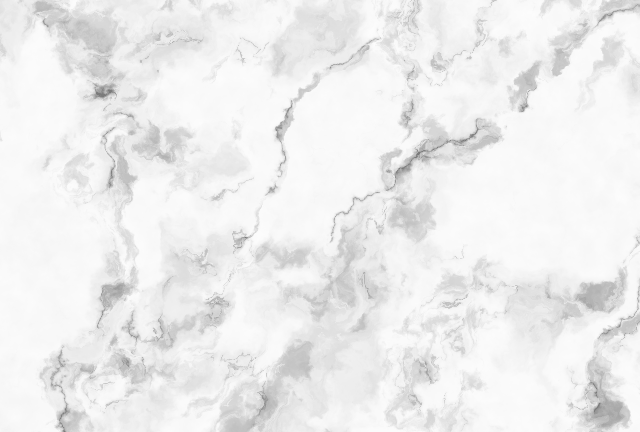
This texture is drawn by a Shadertoy shader. Its source:

```glsl
// White marble: pale cloudy stone crossed by broken grey faults and thin dark cracks.
// Fractal noise bends the plane; segment distances give the main faults, ridged noise
// the finer veins, and soft ellipses keep some islands of stone almost clean.

const vec3 STONE = vec3(0.980);
const float CLOUD_DEPTH = 0.075;
const float VEIN_DEPTH = 0.06;
const float HAIRLINE_DEPTH = 0.16;
const float SMUDGE_DEPTH = 0.13;
const float BAND_DEPTH = 0.20;
const float CRACK_DEPTH = 0.32;
const float FLECK_LIGHT = 0.08;
const float MOTTLE_DEPTH = 0.03;
const float DARKEST = 0.50;
const float WARP = 0.22;
const float FINE_WARP = 0.05;
const vec2 GRAIN_AXIS = vec2(0.6, 0.8);   // direction the fine veins run

// Main faults: start and end, in canvas heights; the grey band lies to the right
const int FAULTS = 12;
const vec4 FAULT[FAULTS] = vec4[](
    vec4(0.14, -0.03, 0.22, 0.33), vec4(0.22, 0.33, 0.29, 0.66),
    vec4(0.35, 0.66, 0.13, 0.98), vec4(0.30, 0.34, 0.36, 0.15),
    vec4(0.72, 0.41, 0.91, 0.56), vec4(0.91, 0.56, 1.13, 0.73),
    vec4(1.50, 0.98, 1.18, 0.75), vec4(1.32, 0.32, 1.52, 0.48),
    vec4(1.33, -0.02, 1.48, 0.36), vec4(0.89, 0.58, 0.95, 0.88),
    vec4(0.53, 0.46, 0.66, 0.78), vec4(0.66, 0.78, 0.91, 0.95));
const float BAND_WIDTH[FAULTS] = float[](
    0.035, 0.050, 0.045, 0.060, 0.045, 0.042, 0.030, 0.038, 0.032, 0.025, 0.014, 0.014);

// Clean islands: centre and radii
const int ISLANDS = 5;
const vec4 ISLAND[ISLANDS] = vec4[](
    vec4(0.73, 0.64, 0.20, 0.23), vec4(1.30, 0.57, 0.24, 0.23),
    vec4(0.06, 0.32, 0.15, 0.32), vec4(0.37, 0.47, 0.05, 0.13),
    vec4(0.12, 0.79, 0.08, 0.11));

float hash(vec2 p)
{
    vec3 h = fract(p.xyx * 0.1031);
    h += dot(h, h.yzx + 33.33);
    return fract((h.x + h.y) * h.z);
}

float noise(vec2 p)
{
    vec2 cell = floor(p), f = fract(p);
    f = f * f * (3.0 - 2.0 * f);
    float low = mix(hash(cell), hash(cell + vec2(1, 0)), f.x);
    float high = mix(hash(cell + vec2(0, 1)), hash(cell + vec2(1, 1)), f.x);
    return mix(low, high, f.y);
}

float fbm(vec2 p)
{
    const mat2 TURN = mat2(1.6, 1.2, -1.2, 1.6);
    float sum = 0.0, gain = 0.463;
    for (int i = 0; i < 6; i++) {
        sum += gain * noise(p);
        p = TURN * p + 17.3;
        gain *= 0.55;
    }
    return sum;
}

float segmentDistance(vec2 p, vec2 a, vec2 b)
{
    vec2 ab = b - a;
    float t = clamp(dot(p - a, ab) / dot(ab, ab), 0.0, 1.0);
    return length(p - a - ab * t);
}

// How much veining is allowed: near 0 inside the islands, 1 elsewhere
float veinedArea(vec2 p)
{
    float area = 1.0;
    for (int i = 0; i < ISLANDS; i++) {
        float r = length((p - ISLAND[i].xy) / ISLAND[i].zw);
        area = min(area, smoothstep(0.80, 1.08, r));
    }
    return mix(0.06, 1.0, area);
}

// x: grey band cover, y: dark crack cover
vec2 faultCover(vec2 p, float blotch)
{
    vec2 cover = vec2(0.0);
    for (int i = 0; i < FAULTS; i++) {
        vec2 a = FAULT[i].xy, b = FAULT[i].zw;
        vec2 along = normalize(b - a);
        float width = BAND_WIDTH[i];
        vec2 shift = vec2(along.y, -along.x) * width * 0.6;
        float toBand = segmentDistance(p - shift, a, b) - (blotch - 0.5) * width * 4.0;
        float band = 1.0 - smoothstep(0.4 * width, width, toBand);
        float broken = smoothstep(0.44, 0.58, fbm(p * 13.0 + float(i) * 5.7));
        float crack = exp(-segmentDistance(p, a, b) / 0.0033) * broken;
        cover = max(cover, vec2(band, crack));
    }
    return cover;
}

void mainImage(out vec4 fragColor, in vec2 fragCoord)
{
    vec2 p = fragCoord / iResolution.y;

    // Plane bent at two scales, and a copy stretched along the vein direction
    vec2 bend = vec2(fbm(p * 5.0 + 3.1), fbm(p * 5.0 + 41.7)) - 0.5;
    vec2 jag = vec2(fbm(p * 24.0 + 9.4), fbm(p * 24.0 + 77.2)) - 0.5;
    vec2 q = p + WARP * bend + FINE_WARP * jag;
    vec2 s = vec2(dot(q, GRAIN_AXIS) * 0.65, dot(q, vec2(GRAIN_AXIS.y, -GRAIN_AXIS.x)));
    float area = veinedArea(q);

    // Soft clouds broken by crystal grain, and small smudges
    float grain = smoothstep(0.34, 0.68, fbm(s * 24.0 + 12.0));
    float cloud = smoothstep(0.42, 0.70, fbm(s * 8.0 + 8.0)) * (0.6 + 0.8 * grain);
    float smudge = smoothstep(0.55, 0.76, fbm(s * 17.0 + 25.0));

    // Ridged veins with broken hairlines at their cores
    float ridge = abs(fbm(s * 5.5 + 60.0) - 0.5);
    float patches = smoothstep(0.44, 0.60, fbm(p * 9.0 + 90.0));
    float vein = exp(-ridge / 0.025) * patches;
    float hairline = (1.0 - smoothstep(0.0, 0.012, ridge)) * patches * grain;

    // Main faults
    vec2 fault = faultCover(q, fbm(q * 11.0 + 70.0));

    float shade = area * (CLOUD_DEPTH * cloud + SMUDGE_DEPTH * smudge
                + VEIN_DEPTH * vein + HAIRLINE_DEPTH * hairline);
    shade += BAND_DEPTH * fault.x * (0.15 + 0.85 * grain) + CRACK_DEPTH * fault.y;

    // Small pale flecks inside the grey, and a faint overall mottling
    float fleck = smoothstep(0.60, 0.70, fbm(q * 30.0 + 33.0));
    shade -= FLECK_LIGHT * fleck * smoothstep(0.05, 0.14, shade);
    shade += MOTTLE_DEPTH * (fbm(p * 28.0) - 0.45);

    fragColor = vec4(clamp(STONE - min(shade, DARKEST), 0.0, 1.0), 1.0);
}
```
